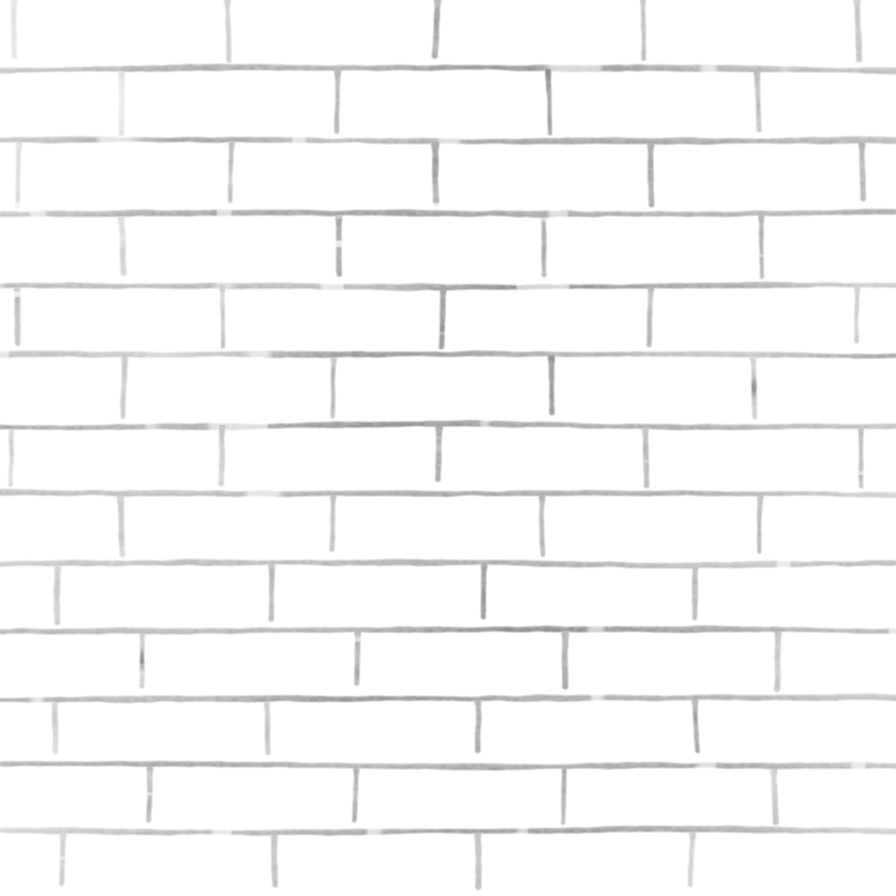
Write a WebGL 1 fragment shader that draws this texture map.

```glsl
precision highp float;
// Whitewashed running-bond brick wall, 13 courses by about 4.25 bricks.
// Soft grey bed joints span the wall; short head joints hang below them.
// Value noise bends, thins, fades and chips each joint.

#define COURSES 13.0
#define COURSE_HEIGHT 0.0725
#define COURSE_GROWTH 0.000365
#define BRICK_WIDTH 0.2355
#define BED_HALF 0.0032
#define HEAD_HALF 0.0030
#define EDGE_SOFT 0.0013
#define WAVE 0.0024
#define HEAD_JITTER 0.011
#define JOINT_DARK 0.21

uniform vec2 u_resolution;

float hash(vec2 p) {
  vec3 q = fract(vec3(p.xyx) * vec3(0.1031, 0.1030, 0.0973));
  q += dot(q, q.yzx + 33.33);
  return fract((q.x + q.y) * q.z);
}

float noise(vec2 p) {
  vec2 cell = floor(p);
  vec2 f = fract(p);
  f = f * f * (3.0 - 2.0 * f);
  float low = mix(hash(cell), hash(cell + vec2(1.0, 0.0)), f.x);
  float high = mix(hash(cell + vec2(0.0, 1.0)), hash(cell + 1.0), f.x);
  return mix(low, high, f.y);
}

// Height of a bed joint: courses grow slightly taller toward the top.
float bedHeight(float k) {
  return COURSE_HEIGHT * k + COURSE_GROWTH * k * k;
}

// Inverse of bedHeight: continuous course number at height y.
float courseAt(float y) {
  float a = COURSE_HEIGHT;
  return (sqrt(a * a + 4.0 * COURSE_GROWTH * y) - a) / (2.0 * COURSE_GROWTH);
}

// Horizontal start of the bond, shifted further right in the lower courses.
float bondPhase(float row) {
  float odd = mod(row, 2.0);
  return mix(0.017, 0.140, odd) + step(row, 4.5) * mix(0.050, 0.022, odd);
}

float stroke(float dist, float halfWidth) {
  float soft = EDGE_SOFT + 0.5 / u_resolution.y;
  return 1.0 - smoothstep(halfWidth - soft, halfWidth + soft, dist);
}

// Broad shading: joints are deepest just right of the middle.
float centreShade(float x) {
  float d = x - 0.54;
  return exp(-d * d * 18.0);
}

float bedJoint(vec2 p) {
  float k = floor(courseAt(p.y) + 0.5);
  float inside = step(0.5, k) * step(k, COURSES - 0.5);
  float lane = k * 17.0 + 5.0;
  float bend = noise(vec2(p.x * 4.0, lane)) - 0.5;
  bend += 0.3 * (noise(vec2(p.x * 38.0, lane + 3.0)) - 0.5);
  float dist = p.y - bedHeight(k) - 2.0 * WAVE * bend;
  float thin = noise(vec2(p.x * 13.0, lane + 6.0));
  float rough = noise(vec2(p.x * 90.0, lane + 9.0)) - 0.5;
  float halfWidth = BED_HALF * (0.72 + 0.45 * thin + 0.22 * rough);
  float fade = noise(vec2(p.x * 5.0, lane + 11.0));
  float dark = JOINT_DARK + 0.16 * (fade - 0.4) + 0.11 * centreShade(p.x);
  dark -= 9.0 * dist;
  float chip = smoothstep(0.06, 0.14, noise(vec2(p.x * 24.0, lane + 14.0)));
  return inside * stroke(abs(dist), halfWidth) * dark * mix(0.4, 1.0, chip);
}

float headJoint(vec2 p) {
  float row = floor(courseAt(p.y));
  float phase = bondPhase(row);
  float column = floor((p.x - phase) / BRICK_WIDTH + 0.5);
  vec2 id = vec2(column + 7.0, row + 3.0);
  float seed = hash(id);
  float top = bedHeight(row + 1.0);
  float foot = bedHeight(row) + 0.006 + 0.008 * hash(id + 31.0);
  float along = clamp((p.y - foot) / (top - foot), 0.0, 1.0);

  // Slight lean and wobble, with a flare where it meets the bed above.
  float x = phase + column * BRICK_WIDTH + HEAD_JITTER * (seed - 0.5);
  x += 0.005 * (hash(id + 53.0) - 0.5) * along;
  x += 0.0015 * (noise(vec2(p.y * 45.0, seed * 90.0)) - 0.5);
  float rough = noise(vec2(p.y * 100.0, seed * 70.0)) - 0.5;
  float halfWidth = HEAD_HALF * (0.75 + 0.35 * hash(id + 67.0) + 0.25 * rough);
  halfWidth += 0.0012 * smoothstep(0.8, 1.0, along);
  float below = max(foot + halfWidth - p.y, 0.0);
  float dist = length(vec2(p.x - x, below));

  // Paint hides the left side and the outermost courses more.
  float dark = 0.15 + 0.10 * seed + 0.14 * centreShade(p.x);
  float pale = (1.0 - smoothstep(0.1, 0.45, p.x)) * smoothstep(0.55, 0.95, p.y);
  dark *= 1.0 - 0.5 * pale;
  dark *= 1.0 - 0.25 * step(row, 0.5);
  dark *= 0.8 + 0.4 * noise(vec2(p.y * 60.0, seed * 50.0));
  float pit = step(0.95, hash(id + 83.0)) * smoothstep(0.25, 0.0, abs(along - 0.5));
  float chip = smoothstep(0.05, 0.16, noise(vec2(p.y * 70.0, seed * 40.0 + 9.0)));
  return stroke(dist, halfWidth) * (dark + 0.25 * pit) * mix(0.25, 1.0, chip);
}

void main() {
  vec2 p = gl_FragCoord.xy / u_resolution;
  float grain = 0.88 + 0.24 * noise(p * vec2(210.0, 260.0));
  float dark = max(bedJoint(p), headJoint(p)) * grain;
  gl_FragColor = vec4(vec3(1.0 - clamp(dark, 0.0, 1.0)), 1.0);
}
```
